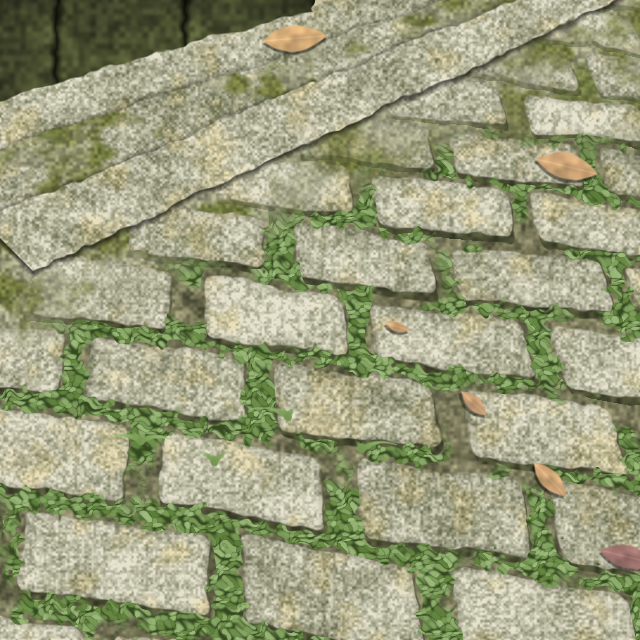
Reproduce this texture procedurally as a WebGL 2 fragment shader.

```glsl
#version 300 es
precision highp float;
// Worn granite setts in perspective, with weeds in the joints and a kerb behind.
// Rows and columns come from a projected, staggered grid of rounded boxes;
// layered value noise gives the grain, moss and ragged edges.
uniform vec2 u_resolution;
out vec4 fragColor;

const vec3 PALE = vec3(.85, .84, .755);
const vec3 DULL = vec3(.51, .52, .41);
const vec3 DARK = vec3(.26, .27, .18);
const vec3 GREEN = vec3(.36, .49, .22);
const vec3 LEAFLIGHT = vec3(.62, .74, .49);

float hash(vec2 p) {
  return fract(sin(dot(p, vec2(127.1, 311.7))) * 43758.5453);
}

float noise(vec2 p) {
  vec2 i = floor(p), f = fract(p);
  f = f * f * (3. - 2. * f);
  return mix(mix(hash(i), hash(i + vec2(1, 0)), f.x),
             mix(hash(i + vec2(0, 1)), hash(i + vec2(1, 1)), f.x), f.y);
}

float fbm(vec2 p) {
  float sum = 0., amp = .53;
  for (int i = 0; i < 4; i++) {
    sum += amp * noise(p);
    p = mat2(1.6, 1.2, -1.2, 1.6) * p + 7.3;
    amp *= .5;
  }
  return sum;
}

float roundBox(vec2 p, vec2 halfSize, float r) {
  vec2 q = abs(p) - halfSize + r;
  return length(max(q, 0.)) + min(max(q.x, q.y), 0.) - r;
}

// 1 inside, 0 outside, with a soft edge
float cover(float d) {
  float soft = max(.002, .8 / u_resolution.y);
  return 1. - smoothstep(-soft, soft, d);
}

vec3 granite(vec2 p, float tone) {
  float grain = .7 * (noise(p * 170.) - .5) + .85 * (noise(p * 270.) - .5);
  float blotch = .9 * (fbm(p * vec2(16, 24)) - .5);
  vec3 c = mix(DULL, PALE, clamp(.66 + tone + grain + blotch, -.4, 1.15));
  return mix(c, c * vec3(1.02, .985, .89), smoothstep(.5, .75, fbm(p * 22. + 40.)));
}

vec3 moss(vec2 p) {
  vec3 c = mix(vec3(.45, .48, .25), vec3(.65, .65, .53), smoothstep(.3, .65, fbm(p * 24.)));
  return c * (.72 + .5 * noise(p * 180.));
}

// Small overlapping leaflets, bright at the centre and dark between
vec3 weeds(vec2 p) {
  p = p * 105. + 2. * noise(p * 60.);
  float nearest = 9., tint = 0.;
  for (int k = 0; k < 9; k++) {
    vec2 cell = floor(p) + vec2(k % 3 - 1, k / 3 - 1);
    vec2 d = p - cell - vec2(hash(cell), hash(cell + 31.));
    float dist = length(d * vec2(.85, 1.2));
    if (dist < nearest) { nearest = dist; tint = hash(cell + 9.); }
  }
  vec3 c = mix(GREEN, LEAFLIGHT, tint);
  return mix(c, DARK * vec3(.8, 1.05, .7), smoothstep(.3, .9, nearest));
}

vec3 paving(vec2 p, float old) {
  // Projected grid: depth grows towards the viewer
  vec2 w = p + .012 * (vec2(noise(p * 13.), noise(p * 13. + 50.)) - .5)
             + .006 * (vec2(noise(p * 55.), noise(p * 55. + 20.)) - .5);
  float depth = w.y - .14 * w.x + 1.582;
  float r = 35. / depth - 14.87, row = ceil(r);
  float shift = .25 + .58 * row + .04 * sin(1.05 * (row - 1.5));
  float u = (w.x - .3) / (.138 * depth) - shift + .065;
  vec2 id = vec2(floor(u), row);
  vec2 cell = vec2(.138 * depth, depth * depth / 35.);
  vec2 q = (vec2(fract(u), row - r) - .5) * cell;
  vec2 size = cell * (vec2(.425, .39) + .05 * vec2(hash(id), hash(id + 5.)) - .025);
  q.y += q.x * .1 * (hash(id + 8.) - .5);
  float d = roundBox(q, size, .013);
  float face = roundBox(q - vec2(.002, .012), size, .013);

  // Joint: soil, moss and weeds
  vec3 soil = mix(DARK, vec3(.66, .64, .5), fbm(p * 45.)) * (.75 + .5 * noise(p * 170.));
  vec3 c = mix(soil, moss(p), old);
  c = mix(c, DARK * (.75 + .8 * noise(p * 120.)), cover(face) * (1. - .65 * old));
  vec3 top = granite(p, .34 * (hash(id + 3.) - .5)) * (1. - .12 * smoothstep(-.012, 0., d));
  top = mix(top, moss(p), .8 * old * smoothstep(.42, .68, fbm(p * 13. + 4.)));
  c = mix(c, top, cover(d));
  float growth = smoothstep(.34, .44, fbm(p * 11. + 15.)) * (1. - old);
  float ragged = .004 - d + .024 * (noise(p * 75.) - .5);
  return mix(c, weeds(p), growth * cover(ragged));
}

void main() {
  vec2 p = gl_FragCoord.xy / u_resolution;
  p.y = 1. - p.y;
  float wobble = .016 * (fbm(p * 18.) - .5) + .006 * (noise(p * 70.) - .5);
  float kerb = p.y - .447 + .4655 * p.x + wobble;
  float old = max(1. - smoothstep(.06, .14, kerb), .85 - .85 * smoothstep(.13, .28, p.y));
  vec3 c = paving(p, old);

  // Kerb with its shadow, mossy gutter, upper slab and dark wall
  kerb = max(kerb, p.y - .372 - p.x);
  c *= 1. - .6 * (1. - smoothstep(0., .014, kerb));
  c = mix(c, granite(p, -.06), cover(kerb));
  float gutter = p.y - .33 + .41 * p.x + wobble;
  vec3 bed = mix(moss(p), granite(p, -.15), smoothstep(.38, .5, fbm(p * vec2(9, 16) + 3.)));
  c = mix(c, bed * (1. - .3 * smoothstep(-.01, 0., gutter)), cover(gutter));
  float slab = p.y - .234 + .333 * p.x + wobble;
  c = mix(c, granite(p, -.12) * (1. - .25 * smoothstep(-.01, 0., slab)), cover(slab));
  float wall = max(p.y - .156 + .29 * p.x + wobble, p.x - .5 - wobble * 3.);
  float seam = abs(fract((p.x + wobble) / .2 + .05) - .5) * .2;
  vec3 rock = mix(DARK * .6, vec3(.38, .41, .24), fbm(p * 20.)) * smoothstep(-.006, .012, seam);
  c = mix(c, rock * (.75 + .5 * noise(p * 110.)), cover(wall));

  // Grass tufts, each a fan of tapering blades
  for (int i = 0; i < 20; i++) {
    float tuft = float(i / 5), a = (float(i % 5) - 2.) * .55 + hash(vec2(i, 2)) - .5;
    vec2 q = p - vec2(.22 + .115 * tuft, .69 + .04 * sin(tuft * 2.2));
    vec2 tip = vec2(sin(a), -.65 * cos(a)) * (.045 + .03 * hash(vec2(i, 7)));
    float t = clamp(dot(q, tip) / dot(tip, tip), 0., 1.);
    float blade = length(q - tip * t - vec2(0, .03 * t * (t - 1.))) - .005 * (1. - t);
    c = mix(c, mix(GREEN, LEAFLIGHT * 1.1, .3 + .7 * t), cover(blade));
  }

  // Fallen leaves: four down the right side, two beyond
  for (int i = 0; i < 6; i++) {
    float n = float(i), a = .3 + 1.1 * hash(vec2(i, 4)) - .4;
    vec2 at = i < 4 ? vec2(.62, .51) + .12 * n : vec2(.46, .06) + (n - 4.) * vec2(.425, .2);
    vec2 q = mat2(cos(a), -sin(a), sin(a), cos(a)) * (p - at);
    float len = i < 4 ? .02 + .008 * n : .05;
    float leaf = abs(q.y) - .4 * len * (1. - q.x * q.x / (len * len)) + .3 * wobble;
    float shade = abs(q.y - .005) - .4 * len * (1. - q.x * q.x / (len * len));
    vec3 dry = mix(vec3(.84, .68, .47), vec3(.62, .45, .43), i == 3 ? 1. : .25 * hash(vec2(i, 6)));
    c = mix(c, c * .55, cover(shade));
    c = mix(c, dry * (.85 + .3 * noise(q * 90.)) + .07 * cover(abs(q.y) - .001), cover(leaf));
  }
  fragColor = vec4(clamp(c, 0., 1.), 1.);
}
```
